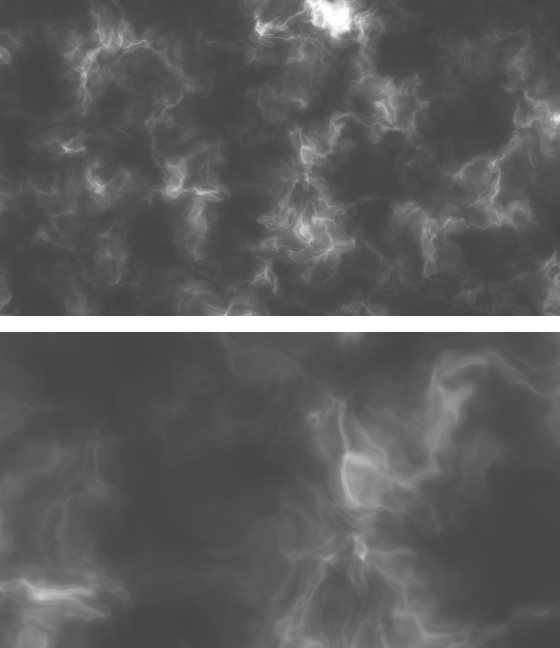
Top, the full canvas; bottom, a detail of the centre.
Give the GLSL for this texture, as a Shadertoy shader.

```glsl
// Dark smoky clouds: round puffs with bright, ragged rims.
// Broad gradient noise is summed with warped cellular octaves, and an
// exponential tone curve keeps most of the area dark with rare highlights.

#define BROAD_SCALE  3.0    // light and dark regions per canvas height
#define PUFF_SCALE   4.0    // largest puffs per canvas height
#define PUFF_OCTAVES 5
#define PUFF_GAIN    0.57   // strength of each finer puff layer
#define WARP         0.11   // raggedness of the puff outlines
#define BROAD_WEIGHT 2.9
#define PUFF_WEIGHT  3.0
#define SHADOW_GREY  0.26
#define GLOW         0.073  // brightness added at the median
#define CONTRAST     0.92

const mat2 OCTAVE_TURN = mat2(1.6, 1.2, -1.2, 1.6);  // rotate and double

// Integer hash of a lattice cell to two values in 0..1
vec2 hash2(vec2 cell) {
    uvec2 v = uvec2(ivec2(cell)) * 1664525u + 1013904223u;
    v.x += v.y * 1664525u;
    v.y += v.x * 1664525u;
    v ^= v >> 16u;
    v.x += v.y * 1664525u;
    v.y += v.x * 1664525u;
    v ^= v >> 16u;
    return vec2(v & 65535u) / 65535.0;
}

// Projection on the random unit gradient of a lattice corner
float cornerSlope(vec2 cell, vec2 offset) {
    float angle = 6.28318 * hash2(cell).x;
    return dot(vec2(cos(angle), sin(angle)), offset);
}

float gradientNoise(vec2 p) {
    vec2 i = floor(p), f = p - i;
    vec2 u = f * f * f * (f * (f * 6.0 - 15.0) + 10.0);
    vec2 e = vec2(1.0, 0.0);
    float low  = mix(cornerSlope(i, f), cornerSlope(i + e, f - e), u.x);
    float high = mix(cornerSlope(i + e.yx, f - e.yx),
                     cornerSlope(i + e.xx, f - e.xx), u.x);
    return mix(low, high, u.y);
}

float gradientFbm(vec2 p) {
    float sum = 0.0, amplitude = 1.0;
    for (int k = 0; k < 4; k++) {
        sum += amplitude * gradientNoise(p);
        p = OCTAVE_TURN * p + 17.3;
        amplitude *= 0.5;
    }
    return sum;
}

// Distance to the nearest scattered puff centre
float puffDistance(vec2 p) {
    vec2 cell = floor(p), f = p - cell;
    float nearest = 8.0;
    for (int y = -1; y <= 1; y++)
    for (int x = -1; x <= 1; x++) {
        vec2 neighbour = vec2(x, y);
        vec2 d = neighbour + hash2(cell + neighbour) - f;
        nearest = min(nearest, dot(d, d));
    }
    return sqrt(nearest);
}

// Puffs on puffs: finer layers grow on the rims and fade in the cores
float puffFbm(vec2 p) {
    float sum = 0.0, amplitude = 1.0;
    for (int k = 0; k < PUFF_OCTAVES; k++) {
        float d = puffDistance(p);
        sum += amplitude * (d - 0.45);
        amplitude *= PUFF_GAIN * (0.5 + 1.1 * d);
        p = OCTAVE_TURN * p + 31.7;
    }
    return sum;
}

void mainImage(out vec4 fragColor, in vec2 fragCoord) {
    vec2 p = fragCoord / iResolution.y;

    // Bend the puff outlines
    vec2 warp = vec2(gradientFbm(p * 6.0 + 5.1), gradientFbm(p * 6.0 + 43.7));
    vec2 bent = p + WARP * warp;

    // Cloud thinness, roughly centred on zero with unit spread
    float thinness = BROAD_WEIGHT * gradientFbm(p * BROAD_SCALE + 9.4)
                   + PUFF_WEIGHT * puffFbm(bent * PUFF_SCALE + 3.2);

    // Light shining through, with soft highlights
    float light = GLOW * exp(CONTRAST * thinness);
    float range = 1.0 - SHADOW_GREY;
    float grey = SHADOW_GREY + range * (1.0 - exp(-light / range));
    fragColor = vec4(vec3(grey), 1.0);
}
```
